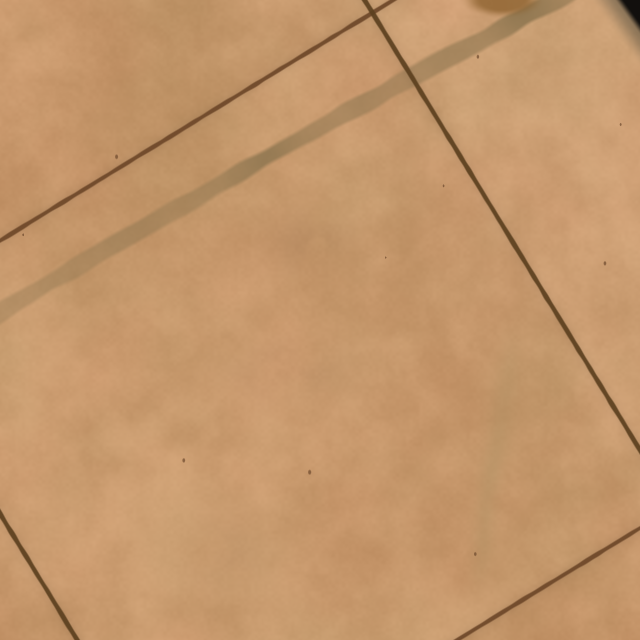
A WebGL 2 fragment shader for this texture:

```glsl
#version 300 es
precision highp float;
// Large square clay floor tiles, turned on the canvas, with thin dark joints.
// A rotated grid gives tiles and joints; layered value noise gives mottling,
// and a grey scuff, faint smear, specks and a dark corner add the wear.
uniform vec2 u_resolution;
out vec4 outColor;

float hash(vec2 p) {
  return fract(sin(dot(p, vec2(127.1, 311.7))) * 43758.5453);
}

float noise(vec2 p) {
  vec2 i = floor(p), f = fract(p);
  f = f * f * (3.0 - 2.0 * f);
  return mix(mix(hash(i), hash(i + vec2(1, 0)), f.x),
             mix(hash(i + vec2(0, 1)), hash(i + vec2(1, 1)), f.x), f.y);
}

float fbm(vec2 p) {
  float sum = 0.0, amp = 0.5;
  for (int i = 0; i < 5; i++) {
    sum += amp * noise(p);
    p = mat2(0.8, 0.6, -0.6, 0.8) * p * 2.03 + 7.3;
    amp *= 0.5;
  }
  return sum / 0.97;
}

// Soft round blot: 1 in the middle, falling to 0
float blot(vec2 p, vec2 center, vec2 radius) {
  vec2 q = (p - center) / radius;
  return exp(-dot(q, q));
}

// Sparse dark specks, at most one per cell
float specks(vec2 p, float cells) {
  vec2 id = floor(p * cells);
  vec2 center = 0.2 + 0.6 * vec2(hash(id + 3.1), hash(id + 8.7));
  float d = length((fract(p * cells) - center) * vec2(1.2, 0.8)) / cells;
  float size = mix(0.0015, 0.0035, hash(id + 5.3));
  return step(0.86, hash(id)) * (1.0 - smoothstep(size * 0.4, size * 1.3, d));
}

void main() {
  vec2 p = gl_FragCoord.xy / u_resolution;
  float pixel = 1.0 / min(u_resolution.x, u_resolution.y);

  // Tile grid, hung from one joint crossing
  const float tileSize = 0.905;
  vec2 axis = vec2(0.853, 0.522);
  vec2 fromCross = p - vec2(0.582, 0.980);
  vec2 grid = vec2(dot(fromCross, axis), dot(fromCross, vec2(-axis.y, axis.x))) / tileSize;
  vec2 tileId = floor(grid);
  vec2 jointDist = abs(grid - floor(grid + 0.5)) * tileSize;

  // Mottled clay
  float broad = fbm(p * 4.5 + tileId * 5.0);
  float fine = fbm(p * 22.0 + 31.0);
  float grain = noise(p * 190.0) - 0.5;
  vec3 clay = mix(vec3(0.735, 0.555, 0.38), vec3(0.82, 0.64, 0.465),
                  smoothstep(0.15, 0.85, 0.55 * broad + 0.45 * fine));
  clay += (hash(tileId + 2.0) - 0.5) * 0.016 + grain * 0.014;
  clay += vec3(0.022, 0.024, 0.03) * smoothstep(0.55, 1.0, 0.6 * p.x + 0.5 * p.y);
  float tint = fbm(p * 7.0 + 60.0) - 0.5;
  clay += vec3(0.03, -0.012, 0.0) * tint;

  // Cloudy stains on the main tile
  float stain = blot(p, vec2(0.48, 0.62), vec2(0.07, 0.05))
              + blot(p, vec2(0.45, 0.42), vec2(0.09, 0.05))
              + 0.8 * blot(p, vec2(0.35, 0.14), vec2(0.06, 0.06));
  clay *= 1.0 - vec3(0.08, 0.10, 0.12) * stain * smoothstep(0.25, 0.75, fine);

  // Faint green smear, low on the right
  float smearX = 0.75 + 0.13 * (p.y - 0.08) + 0.02 * (noise(p * 9.0) - 0.5);
  float smear = exp(-pow((p.x - smearX) / 0.018, 2.0))
              * smoothstep(0.04, 0.15, p.y) * (1.0 - smoothstep(0.38, 0.52, p.y));
  clay = mix(clay, vec3(0.68, 0.56, 0.38), 0.35 * smear * (0.4 + fine));

  // Long grey scuff, slightly bowed
  float scuffDist = abs(p.y - (0.512 + 0.60 * p.x - 0.045 * p.x * p.x)) * 0.87;
  float scuffWidth = 0.0135 + 0.006 * (noise(p * 24.0) - 0.5);
  float scuff = 1.0 - smoothstep(scuffWidth - 0.004, scuffWidth + 0.004, scuffDist);
  float scuffWear = 0.42 + 0.25 * p.x + 0.35 * (fbm(p * 14.0 + 11.0) - 0.5)
                  + 0.30 * blot(p, vec2(0.41, 0.75), vec2(0.05))
                  + 0.35 * blot(p, vec2(0.82, 0.98), vec2(0.05));
  clay = mix(clay, vec3(0.57, 0.47, 0.32), scuff * clamp(scuffWear, 0.0, 1.0));

  clay = mix(clay, vec3(0.42, 0.28, 0.17), 0.7 * specks(p, 9.0));

  // Joints: slightly ragged, the steep ones darker
  vec2 halfWidth = vec2(0.0036, 0.0032) + 0.0012 * (noise(p * 60.0) - 0.5);
  vec2 soft = vec2(max(pixel, 0.0016));
  vec2 joint = 1.0 - smoothstep(halfWidth - soft, halfWidth + soft, jointDist);
  vec2 halo = exp(-jointDist / 0.006);
  vec3 color = clay * (1.0 - 0.10 * max(halo.x, halo.y));
  color = mix(color, vec3(0.43, 0.28, 0.16), 0.92 * joint.y);
  color = mix(color, vec3(0.36, 0.25, 0.12), 0.92 * joint.x);

  // Brown spill and dark edge at the upper right
  float spill = blot(p, vec2(0.785, 1.0), vec2(0.055, 0.024));
  color = mix(color, vec3(0.54, 0.37, 0.17), 0.75 * smoothstep(0.2, 0.7, spill));
  float edge = dot(p - vec2(0.965, 1.0), vec2(0.81, 0.586));
  color = mix(color, vec3(0.45, 0.39, 0.30), 0.7 * smoothstep(-0.035, 0.0, edge));
  color = mix(color, vec3(0.07, 0.06, 0.05), smoothstep(-0.004, 0.008, edge));

  outColor = vec4(clamp(color, 0.0, 1.0), 1.0);
}
```
